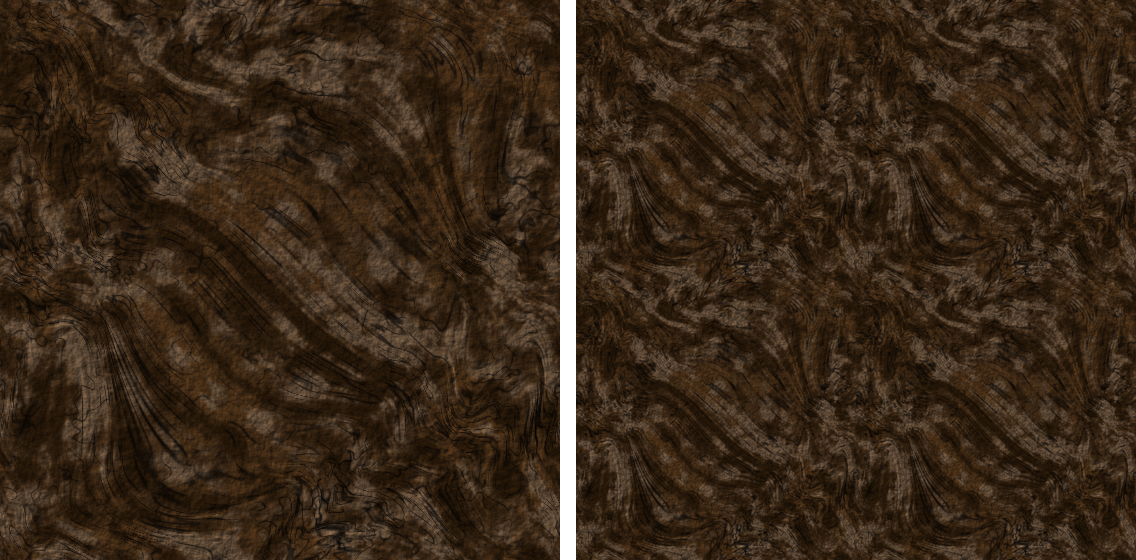
Left: one tile. Right: repeated 2 by 2.
Give the GLSL for this texture, as a Shadertoy shader.

```glsl
// Dark, weathered bark-like rock: ragged brown, ochre and grey-tan flakes
// dragged along a gently bending flow, with embossed wrinkles and bundles of
// thin broken cracks. All noise wraps on whole periods, so the square tiles.

// Integer hash of a lattice cell, giving a unit gradient direction
vec2 gradientAt(vec2 cell, vec2 period, uint seed) {
    uvec2 c = uvec2(mod(cell + 0.5, period));
    uint h = c.x * 1597334677u ^ c.y * 3812015801u ^ seed * 2798796415u;
    h = (h ^ (h >> 16)) * 2246822519u;
    h = (h ^ (h >> 13)) * 3266489917u;
    h ^= h >> 16;
    float angle = float(h & 65535u) / 65536.0 * 6.28319;
    return vec2(cos(angle), sin(angle));
}

// Wrapping gradient noise, roughly -1 to 1
float noise(vec2 p, vec2 period, uint seed) {
    vec2 i = floor(p), f = p - i;
    vec2 u = f * f * f * (f * (f * 6.0 - 15.0) + 10.0);
    vec2 e = vec2(1, 0);
    float a = dot(gradientAt(i, period, seed), f);
    float b = dot(gradientAt(i + e.xy, period, seed), f - e.xy);
    float c = dot(gradientAt(i + e.yx, period, seed), f - e.yx);
    float d = dot(gradientAt(i + e.xx, period, seed), f - e.xx);
    return 1.6 * mix(mix(a, b, u.x), mix(c, d, u.x), u.y);
}

// Layered rough noise with "scale" whole repeats per unit of p
float fbm(vec2 p, vec2 scale, int octaves, uint seed) {
    float sum = 0.0, gain = 1.0;
    for (int k = 0; k < octaves; k++) {
        sum += gain * noise(p * scale, scale, seed + uint(k));
        scale *= 2.0;
        gain *= 0.62;
    }
    return sum;
}

// Bent and ragged coordinates: x runs across the streaks, y along them
vec2 flow(vec2 p) {
    float amount = 0.2, scale = 2.0;
    for (uint k = 0u; k < 4u; k++) {
        vec2 push = vec2(fbm(p, vec2(scale), 1, 10u + k),
                         fbm(p, vec2(scale), 1, 20u + k));
        p += amount * push;
        amount *= 0.27;
        scale = floor(scale * 2.7);
    }
    return vec2(p.x + p.y, p.x - p.y);
}

// Surface height: wrinkles along the flow, crumpled folds and even grit
float height(vec2 p) {
    vec2 vein = flow(p);
    float folds = abs(noise(vein * vec2(26, 13), vec2(26, 13), 60u));
    return 0.42 * fbm(vein, vec2(20, 8), 3, 70u) + 0.5 * folds
         + 0.35 * fbm(p, vec2(60), 3, 80u);
}

void mainImage(out vec4 fragColor, in vec2 fragCoord) {
    vec2 uv = fragCoord / iResolution.xy;
    vec2 vein = flow(uv);

    // Broad patches, broken by streaks and by ragged flakes
    float patches = fbm(vein, vec2(4, 2), 3, 110u);
    float streak = fbm(vein, vec2(13, 4), 4, 100u);
    float flakes = fbm(uv, vec2(15), 4, 115u);
    float rust = fbm(uv, vec2(4), 5, 120u);
    float tone = 0.3 * patches + 0.45 * streak + 0.37 * flakes;

    vec3 umber = vec3(0.135, 0.083, 0.030);
    vec3 brown = vec3(0.212, 0.143, 0.078);
    vec3 ochre = vec3(0.275, 0.175, 0.080);
    vec3 greyTan = vec3(0.345, 0.270, 0.200);

    float pale = smoothstep(0.0, 0.45, tone - 0.25 * rust);
    vec3 color = mix(umber, brown, smoothstep(-0.5, 0.12, tone));
    color = mix(color, ochre, 0.6 * smoothstep(0.0, 0.5, rust) * smoothstep(-0.4, 0.1, tone));
    color = mix(color, greyTan, pale);

    // Bundles of thin cracks along the flow, from coarse to fine
    for (uint k = 0u; k < 3u; k++) {
        vec2 scale = vec2(12, 2) * float(k + 1u) + vec2(0, 1);
        float ridge = abs(fbm(vein, scale, 2, 130u + k * 9u));
        float line = 1.0 - smoothstep(0.0, 0.1 + 0.04 * float(k), ridge);
        float where = smoothstep(-0.05, 0.5, fbm(uv, vec2(6), 3, 160u + k * 9u));
        color *= 1.0 - 0.55 * line * where;
    }

    // Short crumpled cracks, scattered in any direction
    float crumple = abs(fbm(uv + 0.1 * vein.yx, vec2(20), 2, 200u));
    float scatter = smoothstep(0.0, 0.6, fbm(uv, vec2(10), 3, 210u));
    color *= 1.0 - 0.5 * scatter * (1.0 - smoothstep(0.0, 0.12, crumple));

    // Relief lit from the upper left, with darker hollows
    float h = height(uv);
    float slope = h - height(uv + vec2(-0.0021, 0.0021));
    color *= 1.02 + clamp(slope, -0.5, 0.6) + 0.2 * clamp(h - 0.12, -1.0, 1.0);

    fragColor = vec4(color, 1.0);
}
```
